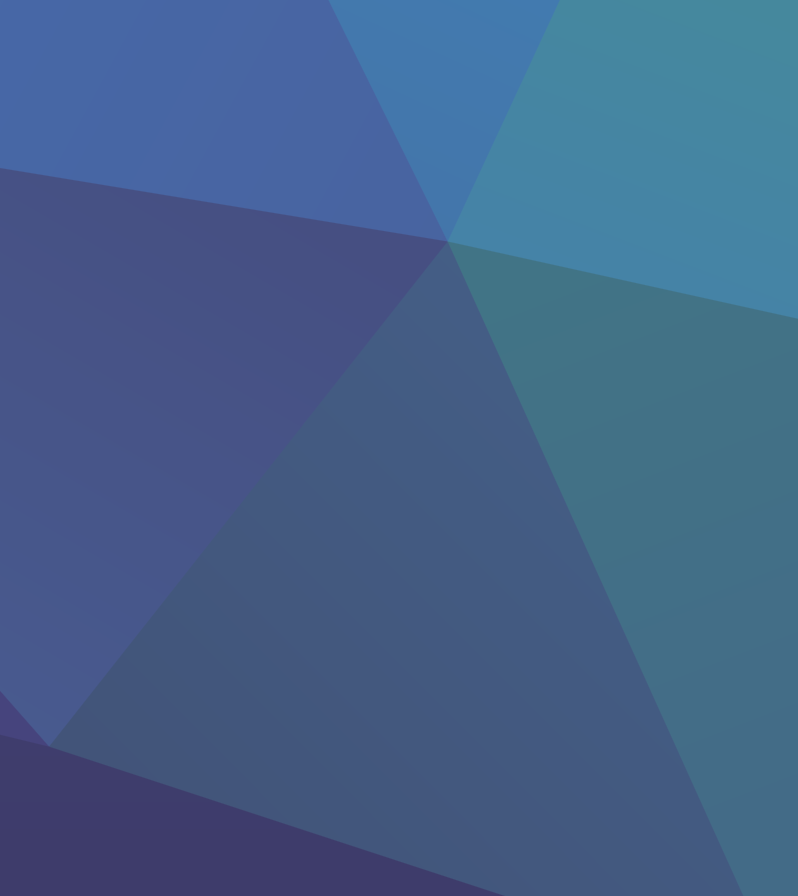
This background is drawn by a WebGL 1 fragment shader. Its source:

```glsl
precision highp float;
// Low-poly backdrop: six flat facets fan out around one hub point, with a
// dark floor and a small sliver overlapping them at the lower left.
// Each facet is a wedge between two rays, filled with a linear gradient.

uniform vec2 u_resolution;

// Layout, in units of the canvas height
const float ASPECT = 0.889;
const vec2 HUB         = vec2(0.4987, 0.7305);
const vec2 TOP_LEFT    = vec2(0.3659, 1.0);
const vec2 TOP_RIGHT   = vec2(0.6237, 1.0);
const vec2 RIGHT       = vec2(0.8880, 0.6445);
const vec2 BASE_RIGHT  = vec2(0.8281, 0.0);
const vec2 BASE_MIDDLE = vec2(0.5625, 0.0);
const vec2 CORNER      = vec2(0.0547, 0.1667);
const vec2 LEFT        = vec2(0.0, 0.8125);
const vec2 SLIVER_TOP  = vec2(0.0, 0.2290);
const vec2 FLOOR_LEFT  = vec2(0.0, 0.1800);
const float EDGE_PIXELS = 1.2;

// Gradient end colours of each facet
const vec3 TEAL_HIGH   = vec3(0.272, 0.535, 0.615);
const vec3 TEAL_LOW    = vec3(0.270, 0.512, 0.655);
const vec3 AZURE_HIGH  = vec3(0.260, 0.480, 0.686);
const vec3 AZURE_LOW   = vec3(0.264, 0.460, 0.667);
const vec3 BLUE_HIGH   = vec3(0.278, 0.406, 0.652);
const vec3 BLUE_LOW    = vec3(0.284, 0.390, 0.628);
const vec3 INDIGO_HIGH = vec3(0.274, 0.308, 0.508);
const vec3 INDIGO_LOW  = vec3(0.282, 0.353, 0.560);
const vec3 SLATE_HIGH  = vec3(0.266, 0.367, 0.523);
const vec3 SLATE_LOW   = vec3(0.258, 0.328, 0.473);
const vec3 SEA_HIGH    = vec3(0.256, 0.455, 0.525);
const vec3 SEA_LOW     = vec3(0.264, 0.418, 0.530);
const vec3 FLOOR_HIGH  = vec3(0.246, 0.238, 0.426);
const vec3 FLOOR_LOW   = vec3(0.242, 0.236, 0.418);
const vec3 SLIVER      = vec3(0.274, 0.265, 0.490);

// Smooth coverage of the half plane to the left of the line a -> b
float leftOf(vec2 p, vec2 a, vec2 b) {
  vec2 d = normalize(b - a);
  float dist = d.x * (p.y - a.y) - d.y * (p.x - a.x);
  return clamp(0.5 + dist * u_resolution.y / EDGE_PIXELS, 0.0, 1.0);
}

vec3 ramp(vec2 p, vec2 a, vec2 b, vec3 from, vec3 to) {
  vec2 d = b - a;
  return mix(from, to, clamp(dot(p - a, d) / dot(d, d), 0.0, 1.0));
}

// Wedge at the hub, counterclockwise from a to b; alpha holds its weight
vec4 wedge(vec2 p, vec2 a, vec2 b, vec3 color) {
  float cover = leftOf(p, HUB, a) * leftOf(p, b, HUB);
  return vec4(color, 1.0) * cover;
}

void main() {
  vec2 p = gl_FragCoord.xy / u_resolution * vec2(ASPECT, 1.0);

  // Facet gradients
  vec3 teal   = ramp(p, vec2(0.85, 1.0), vec2(0.72, 0.66), TEAL_HIGH, TEAL_LOW);
  vec3 azure  = ramp(p, TOP_RIGHT, HUB, AZURE_HIGH, AZURE_LOW);
  vec3 blue   = ramp(p, vec2(0.0, 1.0), HUB, BLUE_HIGH, BLUE_LOW);
  vec3 indigo = ramp(p, vec2(0.40, 0.76), CORNER, INDIGO_HIGH, INDIGO_LOW);
  vec3 slate  = ramp(p, vec2(0.55, 0.66), CORNER, SLATE_HIGH, SLATE_LOW);
  vec3 sea    = ramp(p, vec2(0.60, 0.70), vec2(0.85, 0.05), SEA_HIGH, SEA_LOW);

  // Fan around the hub
  vec4 fan = wedge(p, RIGHT, TOP_RIGHT, teal)
           + wedge(p, TOP_RIGHT, TOP_LEFT, azure)
           + wedge(p, TOP_LEFT, LEFT, blue)
           + wedge(p, LEFT, CORNER, indigo)
           + wedge(p, CORNER, BASE_RIGHT, slate)
           + wedge(p, BASE_RIGHT, RIGHT, sea);
  vec3 color = fan.rgb / max(fan.a, 0.001);

  // Sliver and floor laid over the fan
  color = mix(color, SLIVER, leftOf(p, CORNER, SLIVER_TOP));
  float floorCover = min(leftOf(p, CORNER, FLOOR_LEFT), leftOf(p, BASE_MIDDLE, CORNER));
  vec3 floorColor = ramp(p, CORNER, vec2(CORNER.x, 0.0), FLOOR_HIGH, FLOOR_LOW);
  color = mix(color, floorColor, floorCover);

  gl_FragColor = vec4(color, 1.0);
}
```
